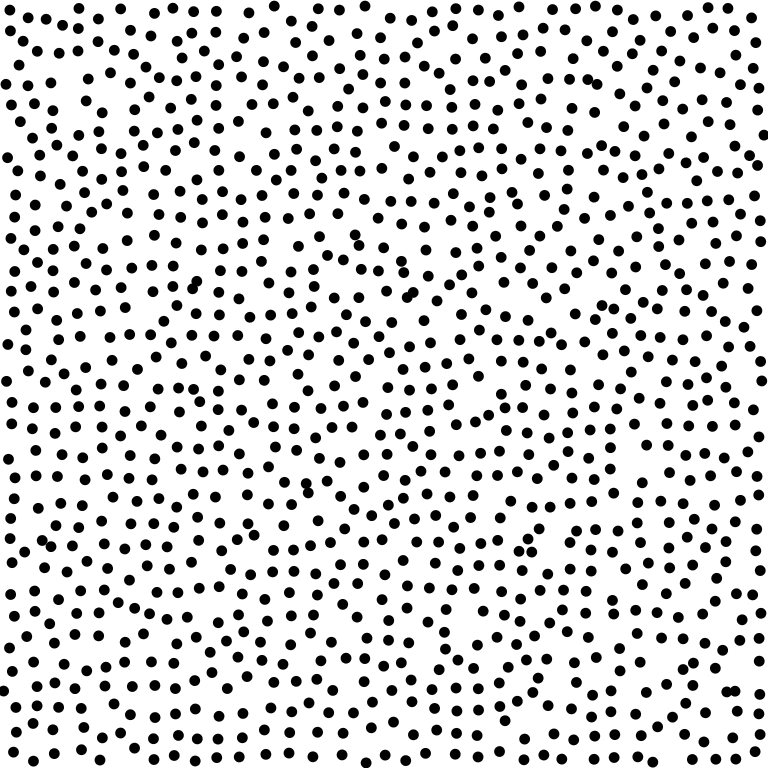
Give the GLSL for this pattern, as a WebGL 1 fragment shader.

```glsl
precision highp float;
uniform vec2 u_resolution;

#define CELLS 33.0        // dots along one side
#define DOT_RADIUS 0.0070 // in canvas units
#define JITTER 0.95       // random share of a cell
#define SPACING 1.0       // wanted gap between centres, in cells
#define PUSH 0.45         // strength of each spreading pass
#define STRAY_SHARE 0.035 // dots knocked out of place
#define STRAY_SHIFT 0.5   // how far they move, in cells
#define REACH 0.75        // furthest a dot may leave its cell
#define PAPER vec3(1.0)
#define INK vec3(0.0)

vec2 hash2(vec2 p) {
  vec3 q = fract(p.xyx * vec3(0.1031, 0.1030, 0.0973));
  q += dot(q, q.yzx + 33.33);
  return fract((q.xx + q.yz) * q.zy);
}

vec2 repel(vec2 a, vec2 b) {
  vec2 away = a - b;
  float dist = max(length(away), 1e-4);
  return away / dist * max(SPACING - dist, 0.0) * PUSH;
}

// Jittered starting point of a cell
vec2 seedPoint(vec2 cell) {
  return cell + 0.5 + (hash2(cell + 17.0) - 0.5) * JITTER;
}

// First spreading pass: neighbours push each other apart
vec2 spreadPoint(vec2 cell) {
  vec2 start = seedPoint(cell);
  vec2 moved = start;
  for (int j = -1; j <= 1; j++)
    for (int i = -1; i <= 1; i++)
      moved += repel(start, seedPoint(cell + vec2(i, j)));
  return moved;
}

// Second pass, then a few strays that may touch a neighbour
vec2 dotCentre(vec2 cell) {
  vec2 start = spreadPoint(cell);
  vec2 moved = start;
  for (int j = -1; j <= 1; j++)
    for (int i = -1; i <= 1; i++)
      moved += repel(start, spreadPoint(cell + vec2(i, j)));

  vec2 chance = hash2(cell + 71.0);
  float angle = 6.2832 * chance.y;
  moved += step(chance.x, STRAY_SHARE) * STRAY_SHIFT * vec2(cos(angle), sin(angle));
  moved = clamp(moved, cell - REACH, cell + 1.0 + REACH);

  // Uneven margin keeps border dots inside the canvas
  vec2 margin = 0.15 + 0.3 * hash2(cell + 113.0);
  return clamp(moved, margin, CELLS - margin);
}

void main() {
  float side = min(u_resolution.x, u_resolution.y);
  vec2 pos = gl_FragCoord.xy / side * CELLS;
  vec2 home = floor(pos);

  // Distance to the nearest dot centre
  float nearest = 4.0;
  for (int j = -1; j <= 1; j++) {
    for (int i = -1; i <= 1; i++) {
      vec2 cell = home + vec2(i, j);
      bool inside = all(greaterThanEqual(cell, vec2(0.0))) && all(lessThan(cell, vec2(CELLS)));
      if (inside) nearest = min(nearest, distance(pos, dotCentre(cell)));
    }
  }

  // Edge smoothed over one pixel
  float edge = nearest / CELLS - DOT_RADIUS;
  float cover = clamp(0.5 - edge * side, 0.0, 1.0);
  gl_FragColor = vec4(mix(PAPER, INK, cover), 1.0);
}
```
